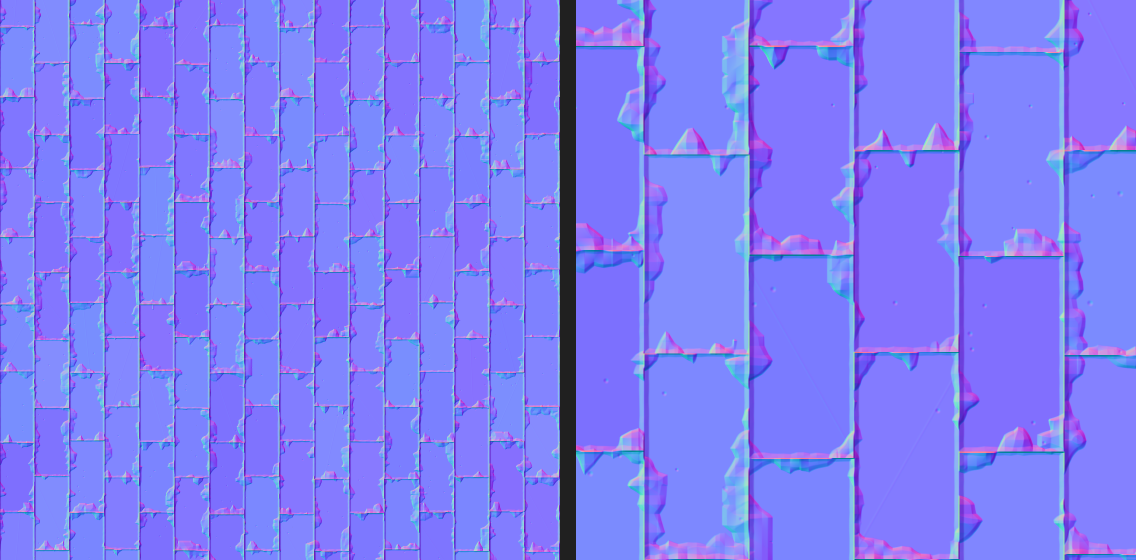
Left, the full canvas; right, a detail of the centre.
Reproduce this texture map procedurally as a Shadertoy shader.

```glsl
// Normal map of worn upright bricks: 16 staggered columns, 8 bricks in each, chipped edges.

const vec2 GRID = vec2(16.0, 8.0);
const float TAU = 6.2831853;
const float BEVEL_SLOPE = 0.49;

struct Brick {
    vec2 id;    // column and row, wrapped
    vec2 low;   // distance to the left and bottom edges
    vec2 high;  // distance to the right and top edges
};

float hash(vec2 p) {
    vec3 q = fract(p.xyx * 0.1031);
    q += dot(q, q.yzx + 33.33);
    return fract((q.x + q.y) * q.z);
}

// Bilinear value noise, left unsmoothed so that it forms flat facets
float facetNoise(vec2 p) {
    vec2 i = floor(p), f = p - i;
    vec2 e = vec2(1.0, 0.0);
    return mix(mix(hash(i), hash(i + e), f.x),
               mix(hash(i + e.yx), hash(i + e.xx), f.x), f.y);
}

float jointShift(float column, float row) {
    return 0.05 * hash(mod(vec2(column, row), GRID) + 7.0);
}

Brick locateBrick(vec2 p) {
    float u = (p.x + 0.0008) * GRID.x;
    float column = floor(u);
    float stagger = mix(0.621, 0.11, mod(column, 2.0));
    float v = (p.y - 0.0065 * sin(TAU * p.y)) * GRID.y - stagger;
    float row = floor(v);
    if (v - row < jointShift(column, row)) row -= 1.0;
    float bottom = row + jointShift(column, row);
    float top = row + 1.0 + jointShift(column, row + 1.0);
    return Brick(mod(vec2(column, row), GRID),
                 vec2(u - column, v - bottom) / GRID,
                 vec2(column + 1.0 - u, top - v) / GRID);
}

// Depth of the sloped joint edge
float bevel(float edge, float width) {
    return BEVEL_SLOPE * max(width - edge, 0.0);
}

// Depth of ragged breaks along one edge
float chip(float edge, float along, float reach, float frequency, float seed) {
    if (edge > reach) return 0.0;
    float coarse = facetNoise(vec2(along * frequency, seed));
    float ragged = facetNoise(vec2(along * 180.0 + seed, edge * 120.0));
    float extent = reach * clamp(2.1 * (coarse - 0.48) + 0.65 * (ragged - 0.4), 0.0, 1.0);
    float inside = max(extent - edge, 0.0);
    float facet = facetNoise(vec2(along * 95.0 + edge * 60.0, edge * 130.0 + seed));
    return min(inside * 0.6, 0.0009 + 0.28 * inside) * (0.55 + 0.7 * facet);
}

// Small sparse bumps on the brick face
float specks(vec2 p) {
    vec2 cell = floor(p * 110.0);
    float chance = hash(cell + 31.0);
    if (chance > 0.03) return 0.0;
    vec2 center = 0.3 + 0.4 * vec2(hash(cell + 3.0), hash(cell + 57.0));
    float radius = 0.1 + 0.12 * hash(cell + 83.0);
    return 0.0004 * smoothstep(radius, 0.0, length(p * 110.0 - cell - center));
}

// One faint slanted scratch on some bricks
float scratch(Brick b) {
    float chance = hash(b.id + 141.0);
    float slant = mix(-0.8, 0.8, hash(b.id + 17.0));
    float line = abs(b.low.x - 0.031 - slant * (b.low.y - 0.06));
    return step(0.72, chance) * 0.00004 * smoothstep(0.0012, 0.0, line);
}

float surfaceHeight(vec2 p) {
    Brick b = locateBrick(p);
    float seed = 5.0 + 11.0 * b.id.x + 181.0 * b.id.y;
    float rough = facetNoise(p * 260.0);
    // Joint edges
    float depth = max(bevel(min(b.low.x, b.high.x), 0.0026 + 0.0004 * rough),
                      max(bevel(b.low.y, 0.0024 + 0.0016 * rough),
                          bevel(b.high.y, 0.0014 + 0.0008 * rough)));
    // Broken edges
    float sides = max(chip(b.low.x, p.y, 0.014, 42.0, seed),
                      chip(b.high.x, p.y, 0.016, 42.0, seed + 2.0));
    float ends = max(chip(b.low.y, p.x, 0.017, 62.0, seed + 4.0),
                     chip(b.high.y, p.x, 0.015, 62.0, seed + 6.0));
    return specks(p) - scratch(b) - depth - max(sides, ends);
}

// Red faces down the canvas and green faces right
vec3 normalColor(vec2 p) {
    const float STEP = 0.0007;
    const float RED_SKEW = 0.2;
    float h = surfaceHeight(p);
    float slopeX = (surfaceHeight(p + vec2(STEP, 0.0)) - h) / STEP;
    float slopeY = (surfaceHeight(p + vec2(0.0, STEP)) - h) / STEP;
    Brick b = locateBrick(p);
    // Each brick leans its own way
    vec2 lean = vec2(hash(b.id + 211.0), hash(b.id + 97.0));
    vec2 tilt = mix(vec2(-0.05, -0.135), vec2(0.06, 0.125), lean);
    tilt.x -= 0.12 * tilt.y;
    // Upright joints: skewed slopes, with a dimmer and flatter left edge
    float joint = smoothstep(0.0034, 0.0018, min(b.low.x, b.high.x));
    float shade = smoothstep(0.0034, 0.0018, b.low.x);
    slopeX *= 1.0 - 0.2 * shade;
    vec2 facing = vec2(slopeY - RED_SKEW * joint * slopeX, -slopeX) + tilt;
    vec3 color = 0.5 + 0.5 * normalize(vec3(facing, 1.0));
    return color * (1.0 - 0.09 * shade);
}

void mainImage(out vec4 fragColor, in vec2 fragCoord) {
    // Four samples per pixel smooth every edge
    vec3 color = vec3(0.0);
    for (int i = 0; i < 4; i++) {
        vec2 offset = 0.5 * vec2(i % 2, i / 2) - 0.25;
        color += normalColor((fragCoord + offset) / iResolution.xy);
    }
    fragColor = vec4(color / 4.0, 1.0);
}
```
